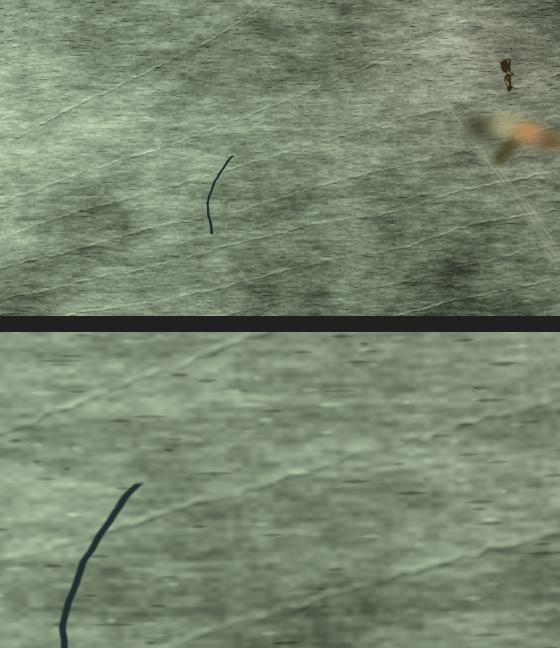
Top: the whole. Bottom: its middle third, enlarged.
A Shadertoy shader for this texture:

```glsl
// Weathered grey-green wooden board: slanted growth rings over a horizontal grain,
// with pits, pale scuffs, a dark hair, a crumb of dirt and a blurred insect.
// Built from layered value noise, ring curves in a loop and soft distance shapes.

const vec3 WOOD_DARK = vec3(0.258, 0.298, 0.236);
const vec3 WOOD_LIGHT = vec3(0.698, 0.770, 0.648);
const vec3 HAIR = vec3(0.12, 0.16, 0.18);
const vec3 DIRT = vec3(0.19, 0.16, 0.09);
const vec3 SCUFF = vec3(0.64, 0.66, 0.55);

float hash(vec2 p) {
    vec3 q = fract(vec3(p.xyx) * 0.1031);
    q += dot(q, q.yzx + 33.33);
    return fract((q.x + q.y) * q.z);
}

float noise(vec2 p) {
    vec2 i = floor(p), f = fract(p);
    f = f * f * (3.0 - 2.0 * f);
    float low = mix(hash(i), hash(i + vec2(1, 0)), f.x);
    float high = mix(hash(i + vec2(0, 1)), hash(i + vec2(1, 1)), f.x);
    return mix(low, high, f.y);
}

float fbm(vec2 p) {
    float sum = 0.0, amp = 0.53;
    for (int i = 0; i < 4; i++) {
        sum += amp * noise(p);
        p = p * 2.03 + 17.3;
        amp *= 0.5;
    }
    return sum;
}

// Soft elliptical spot: 1 in the middle, fading to 0
float spot(vec2 p, vec2 centre, vec2 radius) {
    vec2 d = (p - centre) / radius;
    return exp(-dot(d, d));
}

float segment(vec2 p, vec2 a, vec2 b) {
    vec2 ab = b - a;
    return length(p - a - ab * clamp(dot(p - a, ab) / dot(ab, ab), 0.0, 1.0));
}

// One short tapered streak in some cells of a shifted grid
float flecks(vec2 p, vec2 cell, float density, float seed) {
    vec2 q = p / cell;
    q.x += 7.0 * hash(vec2(floor(q.y), seed));
    vec2 id = floor(q) + seed * 13.0, f = fract(q) - 0.5;
    float len = mix(0.12, 0.48, hash(id + 5.0));
    float taper = 1.0 - f.x * f.x / (len * len);
    float y = abs(f.y - 0.3 * (hash(id + 9.0) - 0.5));
    return step(hash(id), density) * smoothstep(0.02, 0.28, 0.3 * taper - y);
}

// Height of growth ring number n at position x
float ringHeight(float x, float n) {
    float base = 0.45 - 0.1 * n + 0.1 * exp(-3.0 * n);
    float slope = 0.2 + 0.22 * exp(-0.5 * n);
    float bend = 0.15 * exp(-1.7 * n);
    float wobble = 0.030 * (noise(vec2(x * 4.0, n * 7.0)) - 0.5)
                 + 0.006 * (noise(vec2(x * 20.0, n * 5.0)) - 0.5)
                 + 0.005 * (noise(vec2(x * 75.0, n * 3.0)) - 0.5);
    return base + slope * x + bend * x * x * x + wobble;
}

// Thin, partly broken pale ridge above a dark edge, for every ring
float rings(vec2 p) {
    float sum = 0.0;
    for (float n = 0.0; n < 9.0; n++) {
        float d = p.y - ringHeight(p.x, n);
        float strength = mix(0.4, 1.1, noise(vec2(p.x * 6.0, n * 11.0)));
        float broken = mix(0.35, 1.25, noise(vec2(p.x * 45.0, n * 17.0)));
        float ridge = exp(-pow((d - 0.004) / 0.0036, 2.0));
        float edge = exp(-pow((d + 0.002) / 0.0024, 2.0));
        float shade = smoothstep(0.002, -0.004, d) * exp(min(d, 0.0) * 28.0);
        sum += strength * (broken * (0.26 * ridge - 0.22 * edge) - 0.07 * shade);
    }
    return sum;
}

float woodTone(vec2 p) {
    vec2 g = p + vec2(0.0, 0.012 * noise(p * 5.0) - 0.02 * p.x);
    float tone = 0.33 + 0.36 * spot(p, vec2(0.10, 0.76), vec2(0.72, 0.60));
    tone += 0.19 * spot(p, vec2(1.45, 0.75), vec2(0.34, 0.28));
    tone -= 0.12 * spot(p, vec2(1.05, 0.83), vec2(0.22, 0.22));
    tone -= 0.12 * spot(p, vec2(1.80, 0.0), vec2(0.70, 0.35));
    tone += 0.85 * (fbm(p * vec2(3.4, 3.6)) - 0.5);
    tone += 0.38 * (fbm(p * vec2(13.0, 20.0) + 5.0) - 0.5);
    tone += 0.42 * (fbm(g * vec2(9.0, 60.0)) - 0.5);
    tone += 0.28 * (noise(g * vec2(38.0, 170.0)) - 0.5);
    tone += 0.20 * (noise(p * vec2(120.0, 190.0)) - 0.5);
    float pitted = 0.05 + 0.38 * smoothstep(0.4, 1.0, p.y) * noise(p * 4.0 + 3.0);
    tone -= 0.30 * flecks(g, vec2(0.070, 0.012), pitted, 1.0);
    tone -= 0.26 * flecks(g, vec2(0.035, 0.010), pitted, 2.0);
    tone += 0.20 * flecks(g, vec2(0.040, 0.014), 0.12, 3.0);
    return tone + rings(p);
}

// Streaky pale track where the board was scraped
float scuffs(vec2 p) {
    float d = min(segment(p, vec2(1.42, 0.66), vec2(1.72, 0.27)),
                  segment(p, vec2(1.72, 0.27), vec2(1.75, 0.19)));
    float streaks = noise(vec2(p.x + 0.77 * p.y, p.y * 0.2) * 150.0);
    float patchy = noise(p * vec2(40.0, 60.0));
    float track = smoothstep(0.035, 0.005, d) * streaks * mix(0.5, 1.1, patchy);
    float hatch = noise(vec2(p.x * 100.0 + p.y * 12.0, p.y * 8.0));
    return 0.8 * track + 0.5 * hatch * spot(p, vec2(1.38, 0.58), vec2(0.045, 0.06));
}

float hair(vec2 p) {
    float t = (0.507 - p.y) / 0.248;
    float kinks = 0.016 * (noise(vec2(t * 5.0, 2.0)) - 0.5) + 0.004 * (noise(vec2(t * 18.0, 4.0)) - 0.5);
    float x = 0.731 - 0.232 * t + 0.172 * t * t + kinks;
    float slope = (0.344 * t - 0.232) / 0.248;
    float d = abs(p.x - x) / sqrt(1.0 + slope * slope);
    float ends = smoothstep(-0.01, 0.01, t) * smoothstep(1.01, 0.99, t);
    return ends * smoothstep(0.0050, 0.0014, d - 0.0006 * t);
}

vec3 addInsect(vec3 col, vec2 p) {
    float leg = smoothstep(0.04, 0.0, segment(p, vec2(1.62, 0.55), vec2(1.58, 0.50)));
    col = mix(col, vec3(0.27, 0.25, 0.13), 0.8 * leg);
    col = mix(col, vec3(0.24, 0.24, 0.17), 0.9 * spot(p, vec2(1.52, 0.595), vec2(0.05, 0.042)));
    col = mix(col, vec3(0.66, 0.65, 0.48), 0.9 * spot(p, vec2(1.60, 0.605), vec2(0.055, 0.036)));
    col = mix(col, vec3(0.42, 0.33, 0.20), 0.9 * spot(p, vec2(1.74, 0.555), vec2(0.055, 0.034)));
    return mix(col, vec3(0.74, 0.53, 0.32), 0.9 * spot(p, vec2(1.67, 0.580), vec2(0.045, 0.034)));
}

void mainImage(out vec4 fragColor, in vec2 fragCoord) {
    vec2 p = fragCoord / iResolution.y;
    vec3 col = mix(WOOD_DARK, WOOD_LIGHT, clamp(woodTone(p), -0.15, 1.1));
    col *= mix(vec3(1.0), vec3(1.05, 0.98, 1.02), spot(p, vec2(1.65, 0.85), vec2(0.5, 0.4)));

    // Marks lying on the board
    col = mix(col, SCUFF, scuffs(p));
    col = mix(col, HAIR, 0.95 * hair(p));
    float crumb = segment(p, vec2(1.602, 0.80), vec2(1.613, 0.715)) + 0.022 * (noise(p * 90.0) - 0.5);
    vec3 dirt = mix(DIRT, vec3(0.48, 0.43, 0.29), smoothstep(0.5, 0.8, noise(p * 130.0)));
    col = mix(col, dirt, smoothstep(0.015, 0.007, crumb));

    fragColor = vec4(addInsect(col, p), 1.0);
}
```
